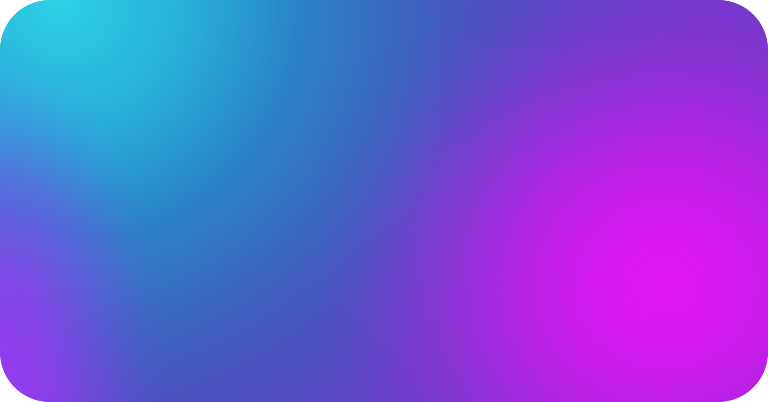
Write a Shadertoy shader that draws this background.

```glsl
// A rounded card with a cyan-to-violet gradient and soft magenta and purple glows.

const vec3 PAPER   = vec3(1.0);
const vec3 MAGENTA = vec3(0.87, 0.08, 0.955);
const vec3 PURPLE  = vec3(0.58, 0.23, 0.94);

// Colour stops of the base gradient: rgb and radius in canvas heights
const int STOPS = 7;
const vec4 RAMP[STOPS] = vec4[STOPS](
    vec4(0.180, 0.820, 0.910, 0.00),
    vec4(0.150, 0.680, 0.845, 0.33),
    vec4(0.175, 0.510, 0.780, 0.60),
    vec4(0.220, 0.405, 0.745, 0.83),
    vec4(0.290, 0.325, 0.745, 1.02),
    vec4(0.360, 0.270, 0.765, 1.26),
    vec4(0.425, 0.230, 0.785, 1.62)
);

// Linear blend through the colour stops
vec3 rampColor(float radius) {
    vec3 color = RAMP[0].rgb;
    for (int i = 1; i < STOPS; i++) {
        float t = (radius - RAMP[i - 1].w) / (RAMP[i].w - RAMP[i - 1].w);
        color = mix(color, RAMP[i].rgb, clamp(t, 0.0, 1.0));
    }
    return color;
}

// Soft elliptical light: 1 at its center, 0 at its rim
float glow(vec2 p, vec2 center, vec2 radii) {
    return 1.0 - smoothstep(0.0, 1.0, length((p - center) / radii));
}

// Signed distance to a rounded box centered at the origin
float roundedBox(vec2 p, vec2 halfSize, float radius) {
    vec2 q = abs(p) - halfSize + radius;
    return length(max(q, 0.0)) + min(max(q.x, q.y), 0.0) - radius;
}

void mainImage(out vec4 fragColor, in vec2 fragCoord) {
    float pixel = 1.0 / iResolution.y;
    vec2 p = fragCoord * pixel;
    vec2 size = iResolution.xy * pixel;

    // Base gradient spreading from the upper left
    vec3 color = rampColor(distance(p, vec2(0.15, 1.0)));

    // Glows at the lower left and lower right
    color = mix(color, PURPLE, glow(p, vec2(0.0), vec2(0.45, 0.95)));
    color = mix(color, MAGENTA, glow(p, vec2(1.654, 0.291), vec2(0.92, 0.85)));

    // Card outline
    float card = roundedBox(p - 0.5 * size, 0.5 * size, 0.124);
    float outside = smoothstep(-0.5 * pixel, 0.5 * pixel, card);
    fragColor = vec4(mix(color, PAPER, outside), 1.0);
}
```
